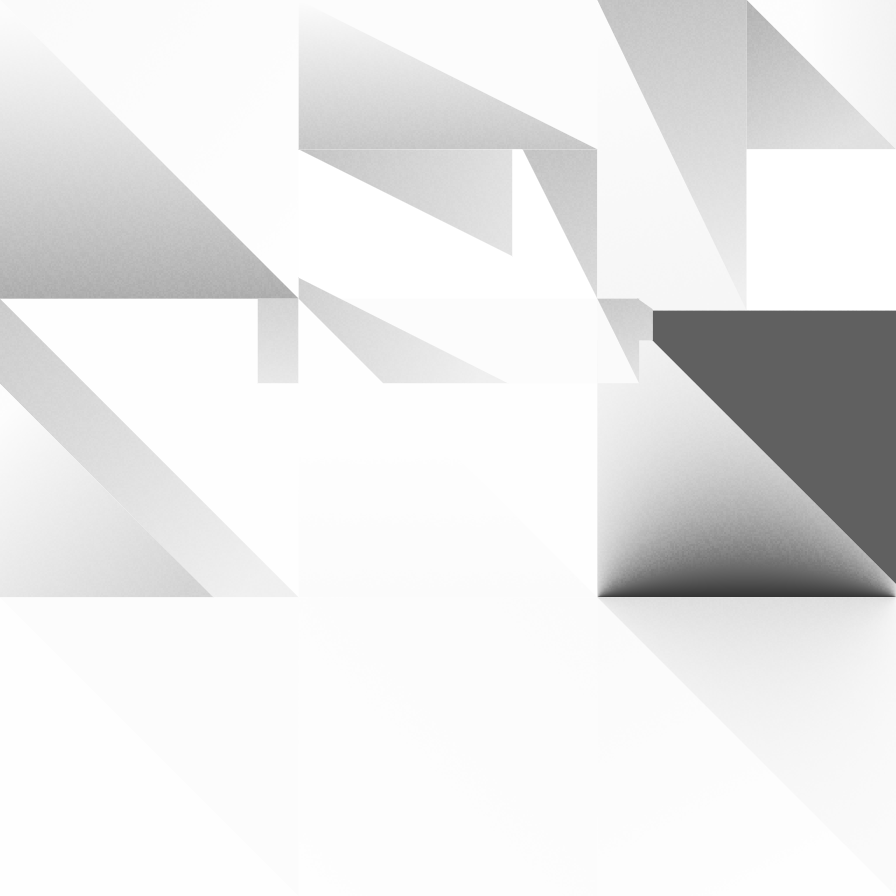
Write a Shadertoy shader that draws this background.

```glsl
// Folded white paper on a three by three grid: convex facets are painted in
// order, each with a linear ramp or a soft shadow cast by one of its edges.
// Coordinates are in grid cells, measured from the top left corner.

const float PAPER = 0.995;
const float PALE = 0.987;
const float DARK_PANEL = 0.376;
const float DEEP_SHADOW = 0.80;
const float DEEP_FALLOFF = 2.3;
const float SOFT_SHADOW = 0.12;
const float SOFT_FALLOFF = 2.0;
const float GRAIN = 0.05;
const float GRAIN_CELLS = 512.0;
const float GRID = 3.0;
const float PI = 3.14159;

float hash(vec2 p) {
    return fract(sin(dot(p, vec2(12.9898, 78.233))) * 43758.5453);
}

// Signed distance to the line a-b, positive on its clockwise side.
float side(vec2 p, vec2 a, vec2 b) {
    vec2 dir = normalize(b - a), rel = p - a;
    return dir.x * rel.y - dir.y * rel.x;
}

// Convex facets with corners listed clockwise on screen.
float tri(vec2 p, vec2 a, vec2 b, vec2 c) {
    return min(side(p, a, b), min(side(p, b, c), side(p, c, a)));
}

float quad(vec2 p, vec2 a, vec2 b, vec2 c, vec2 d) {
    return min(min(side(p, a, b), side(p, b, c)), min(side(p, c, d), side(p, d, a)));
}

float box(vec2 p, vec2 low, vec2 high) {
    vec2 inset = min(p - low, high - p);
    return min(inset.x, inset.y);
}

// Tone running from one value at a to another at b.
float ramp(vec2 p, vec2 a, vec2 b, float toneA, float toneB) {
    vec2 axis = b - a;
    return mix(toneA, toneB, clamp(dot(p - a, axis) / dot(axis, axis), 0.0, 1.0));
}

// Share of the half circle covered by a horizontal edge one cell long.
float edgeShadow(vec2 p, vec2 start) {
    vec2 rel = p - start;
    float h = max(abs(rel.y), 0.001);
    return max(0.0, (atan(rel.x / h) + atan((1.0 - rel.x) / h)) / PI);
}

void paint(inout float shade, float dist, float tone) {
    float pixel = GRID / iResolution.y;
    shade = mix(shade, tone, clamp(dist / pixel + 0.5, 0.0, 1.0));
}

void mainImage(out vec4 fragColor, in vec2 fragCoord) {
    vec2 uv = fragCoord / iResolution.xy;
    vec2 p = GRID * vec2(uv.x, 1.0 - uv.y);
    float s = PAPER;

    // Top left: large shaded triangle and its pale counterpart.
    paint(s, tri(p, vec2(0), vec2(1, 0), vec2(1)), ramp(p, vec2(0), vec2(1, 0.8), 0.98, 0.995));
    paint(s, tri(p, vec2(0), vec2(1), vec2(0, 1)), 0.99 - 0.31 * pow(max(p.y, 0.0), 1.3));

    // Top middle: a wide wedge above two hanging folds.
    paint(s, box(p, vec2(1, 0), vec2(2, 0.5)), PALE);
    paint(s, tri(p, vec2(1, 0), vec2(2, 0.5), vec2(1, 0.5)),
        ramp(p, vec2(1.2, 0), vec2(1.2, 0.5), 0.99, 0.78));
    paint(s, box(p, vec2(1, 0.5), vec2(2, 1)), 1.0);
    paint(s, tri(p, vec2(1, 0.5), vec2(1.715, 0.5), vec2(1.715, 0.8575)),
        ramp(p, vec2(1, 0.5), vec2(1.715, 0.75), 0.77, 0.89));
    paint(s, tri(p, vec2(1.75, 0.5), vec2(2, 0.5), vec2(2, 1)),
        ramp(p, vec2(1.8, 0.5), vec2(2, 1), 0.77, 0.86));

    // Top right: tall fold, small corner fold and blank sheet.
    paint(s, box(p, vec2(2, 0), vec2(2.5, 1.04)), ramp(p, vec2(2, 0), vec2(2.2, 1), 0.99, 0.965));
    paint(s, tri(p, vec2(2, 0), vec2(2.5, 0), vec2(2.5, 1.04)),
        ramp(p, vec2(2.2, 0), vec2(2.4, 1), 0.77, 0.94));
    paint(s, tri(p, vec2(2.5, 0), vec2(3, 0), vec2(3, 0.5)),
        ramp(p, vec2(2.7, 0.1), vec2(3, 0.1), 0.99, 0.95));
    paint(s, tri(p, vec2(2.5, 0), vec2(3, 0.5), vec2(2.5, 0.5)),
        ramp(p, vec2(2.5, 0), vec2(2.75, 0.5), 0.70, 0.88));
    paint(s, box(p, vec2(2.5, 0.5), vec2(3, 1.04)), 1.0);

    // Middle left: diagonal band, lower flap and short tab.
    paint(s, quad(p, vec2(0, 1), vec2(1, 2), vec2(0.715, 2), vec2(0, 1.285)),
        ramp(p, vec2(0, 1), vec2(0.9, 1.9), 0.80, 0.94));
    paint(s, tri(p, vec2(0, 1.285), vec2(0.715, 2), vec2(0, 2)),
        ramp(p, vec2(0, 1.4), vec2(0.6, 2), 0.99, 0.83));
    paint(s, box(p, vec2(0.863, 1), vec2(1, 1.283)),
        ramp(p, vec2(0.9, 1), vec2(0.9, 1.283), 0.83, 0.91));

    // Centre: slanted fold over two faint sheets.
    paint(s, box(p, vec2(1, 1), vec2(2, 1.283)), PALE);
    paint(s, tri(p, vec2(1), vec2(2), vec2(1, 2)), ramp(p, vec2(1, 1.4), vec2(1, 2), 0.997, 0.985));
    paint(s, quad(p, vec2(1, 0.93), vec2(1.7, 1.283), vec2(1.283, 1.283), vec2(1)),
        ramp(p, vec2(1, 0.95), vec2(1.6, 1.283), 0.82, 0.94));

    // Middle right: deep shadow fan, dark panel and little fold.
    float deep = 1.0 - DEEP_SHADOW * pow(edgeShadow(p, vec2(2)), DEEP_FALLOFF);
    paint(s, quad(p, vec2(2, 1.14), vec2(2.185, 1.14), vec2(3.045, 2), vec2(2)), deep);
    paint(s, quad(p, vec2(2.185, 1.04), vec2(3.1, 1.04), vec2(3.1, 2.055), vec2(2.185, 1.14)), DARK_PANEL);
    paint(s, tri(p, vec2(2, 1), vec2(2.14, 1.283), vec2(2, 1.283)), 0.98);
    float foldTone = ramp(p, vec2(2.05, 1), vec2(2.14, 1.283), 0.79, 0.90);
    paint(s, tri(p, vec2(2, 1), vec2(2.14, 1), vec2(2.14, 1.283)), foldTone);
    paint(s, quad(p, vec2(2.135, 1), vec2(2.185, 1.035), vec2(2.185, 1.14), vec2(2.135, 1.14)), foldTone);

    // Bottom row: nearly white diagonals, shaded at the right.
    paint(s, tri(p, vec2(0, 2), vec2(1, 2), vec2(1, 3)), PALE);
    paint(s, box(p, vec2(1, 2), vec2(2, 3)), ramp(p, vec2(1, 3), vec2(2), 0.995, 0.985));
    paint(s, box(p, vec2(2), vec2(3)), ramp(p, vec2(2), vec2(2.5, 3), 0.98, 0.995));
    float soft = 0.99 - SOFT_SHADOW * pow(edgeShadow(p, vec2(2)), SOFT_FALLOFF);
    paint(s, tri(p, vec2(2), vec2(3, 2), vec2(3)), soft);

    // Fine grain, only in the half tones.
    float halfTone = (1.0 - s) * smoothstep(DARK_PANEL, 0.55, s);
    s += GRAIN * halfTone * (hash(floor(uv * GRAIN_CELLS)) - 0.5) * 2.0;
    fragColor = vec4(vec3(clamp(s, 0.0, 1.0)), 1.0);
}
```
